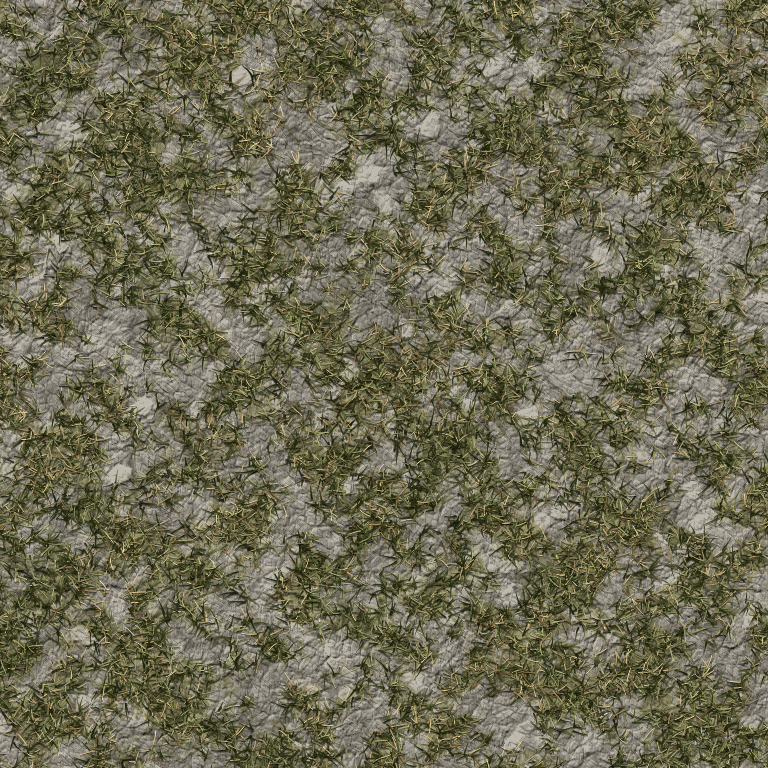
A Shadertoy shader for this texture:

```glsl
// Dry, crumbly grey soil overgrown with patchy tufts of green and straw grass.

vec3 hash3(vec2 p) {
    vec3 q = fract(p.xyx * vec3(0.1031, 0.1030, 0.0973));
    q += dot(q, q.yxz + 33.33);
    return fract((q.xxy + q.yzz) * q.zyx);
}

// Cellular noise: nearest distance, second distance, random value of the cell.
vec3 cells(vec2 p) {
    vec2 base = floor(p);
    vec3 res = vec3(9.0, 9.0, 0.0);
    for (int y = -1; y <= 1; y++)
    for (int x = -1; x <= 1; x++) {
        vec2 id = base + vec2(x, y);
        vec3 rnd = hash3(id + 57.0);
        float d = length(id + rnd.xy - p);
        if (d < res.x) res = vec3(d, res.x, rnd.z);
        else res.y = min(res.y, d);
    }
    return res;
}

// Warped, rotated layers of sines, roughly -1 to 1.
float layeredSines(vec2 p) {
    float sum = 0.0, amp = 0.5;
    for (int i = 0; i < 5; i++) {
        p += 0.7 * sin(p.yx * 1.3 + vec2(1.7, 4.1));
        sum += amp * sin(p.x) * sin(p.y);
        p = mat2(0.8, 0.6, -0.6, 0.8) * p * 1.9 + 2.3;
        amp *= 0.75;
    }
    return sum;
}

// Broad meadows broken up by small bare spots.
float grassAmount(vec2 p) {
    return 0.35 * layeredSines(p * 10.0 + 3.0) + 0.75 * layeredSines(p * 37.0 + 21.0);
}

// Cracked crumbs at several sizes, with a few loose clods on top.
float soilHeight(vec2 p) {
    p += 0.005 * sin(p.yx * 61.0 + 1.5 * sin(p * 37.0));
    p += 0.0011 * sin(p.yx * 290.0 + 1.5 * sin(p * 211.0));
    float height = 0.0, amp = 0.28, freq = 17.0;
    for (int i = 0; i < 4; i++) {
        vec3 c = cells(p * freq + float(i) * 19.0);
        height += amp * (0.35 + 0.65 * c.z) * smoothstep(-0.05, 0.24, c.y - c.x);
        freq *= 2.05;
        amp *= 0.88;
    }
    vec3 clod = cells(p * 27.0 + 71.0);
    return height + 0.35 * step(0.8, clod.z) * (1.0 - smoothstep(0.28, 0.42, clod.x));
}

vec3 soilColor(vec2 p) {
    float height = soilHeight(p);
    float slope = height - soilHeight(p + vec2(-0.0012, 0.0028));
    float grain = cells(p * 240.0).z - 0.5;
    float tone = 0.44 + 0.66 * height + 0.95 * slope + 0.22 * grain
               + 0.10 * layeredSines(p * 19.0 + 40.0);
    return mix(vec3(0.10, 0.09, 0.06), vec3(0.68, 0.66, 0.615), clamp(tone, 0.0, 1.12));
}

// Blends one layer of radiating tufts over the ground.
vec3 addTufts(vec3 col, vec2 p, float layer) {
    float scale = 34.0 + 3.0 * layer;
    vec2 shift = layer * vec2(7.37, 3.71);
    vec2 q = p * scale + shift;
    float aa = 0.6 * scale / min(iResolution.x, iResolution.y);
    float dryness = layeredSines(p * 11.0 + 80.0);
    for (int y = -1; y <= 1; y++)
    for (int x = -1; x <= 1; x++) {
        vec2 id = floor(q) + vec2(x, y);
        vec3 tuft = hash3(id + layer * 131.0);
        vec2 center = id + 0.15 + 0.7 * tuft.xy;
        if (grassAmount((center - shift) / scale) + 0.7 * (tuft.z - 0.5) < 0.03) continue;
        for (int i = 0; i < 7; i++) {
            vec3 rnd = hash3(id * 7.0 + vec2(float(i) * 17.3, layer * 29.0 + 11.0));
            vec3 look = hash3(rnd.xy * 913.0 + rnd.z * 77.0);
            float angle = 6.283 * rnd.x;
            vec2 dir = vec2(cos(angle), sin(angle));
            vec2 d = q - center - 0.5 * (look.xy - 0.5);
            float len = 0.3 + 0.5 * rnd.y;
            float along = dot(d, dir);
            float t = clamp(along / len, 0.0, 1.0);
            float across = dot(d, vec2(-dir.y, dir.x)) - 0.4 * (rnd.z - 0.5) * t * t;
            float dist = length(vec2(along - t * len, across));
            float width = 0.042 * (1.0 - 0.65 * t);

            // Blade colour: dark to light green, or brown to straw
            vec3 blade = mix(vec3(0.15, 0.17, 0.05), vec3(0.70, 0.71, 0.47), look.x * look.x);
            if (look.z < 0.24 + 0.25 * dryness)
                blade = mix(vec3(0.38, 0.31, 0.18), vec3(0.88, 0.79, 0.58), look.y);
            blade *= (0.8 + 0.35 * t) * (0.88 + 0.06 * layer);

            // Crisp shadow cast to one side, then the blade itself
            float shade = length(vec2(along - t * len, across) + 0.05 * vec2(dir.y, dir.x));
            col *= 1.0 - 0.30 * (1.0 - smoothstep(width, width + 0.04, shade));
            col = mix(col, blade, 1.0 - smoothstep(width - aa, width + aa, dist));
        }
    }
    return col;
}

void mainImage(out vec4 fragColor, in vec2 fragCoord) {
    vec2 p = fragCoord / min(iResolution.x, iResolution.y);
    vec3 col = soilColor(p);

    // Shaded, mossy ground beneath the grass
    float cover = smoothstep(-0.2, 0.35, grassAmount(p));
    col *= mix(vec3(1.0), vec3(0.80, 0.80, 0.62), cover);

    for (int i = 0; i < 5; i++) col = addTufts(col, p, float(i));
    fragColor = vec4(col, 1.0);
}
```
